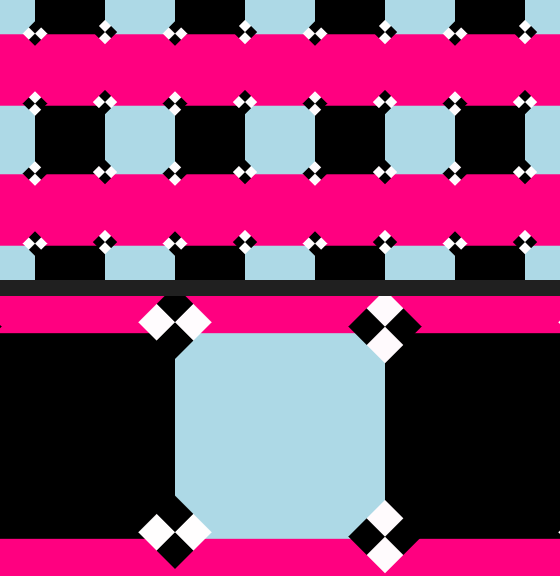
Top, the full canvas; bottom, a detail of the centre.
Reproduce this pattern procedurally as a Shadertoy shader.

```glsl
// Pink horizontal bands over black and pale blue columns, with a small
// four-part checkered diamond on every crossing. Stripes and diamonds are
// folded into one repeat each and smoothed by their signed distances.

const vec3 PINK  = vec3(1.0, 0.0, 0.5);
const vec3 BLUE  = vec3(0.68, 0.85, 0.90);
const vec3 BLACK = vec3(0.0);
const vec3 WHITE = vec3(1.0);

const float CELL = 0.25;           // spacing of crossings, in canvas heights
const float COLUMN_HALF = 0.125;
const float BAND_HALF = 0.1276;
const float DIAMOND_RADIUS = 0.0437;
const float LIFT = 0.0052;         // diamonds sit slightly above the crossings

float hash(vec2 p) {
    return fract(sin(dot(p, vec2(127.1, 311.7))) * 43758.5453);
}

// Coverage of the positive side of a signed distance.
float coverage(float dist, float px) {
    return clamp(dist / px + 0.5, 0.0, 1.0);
}

// Stripes centred in each period.
float stripes(float x, float period, float halfWidth, float px) {
    float fromCentre = abs(mod(x, period) - 0.5 * period);
    return coverage(halfWidth - fromCentre, px);
}

// Distances to the two diagonals through p = 0.
vec2 diagonals(vec2 p) {
    return vec2(p.x + p.y, p.x - p.y) * sqrt(0.5);
}

float diamond(vec2 p, float radius, float px) {
    vec2 d = abs(diagonals(p));
    return coverage(radius * sqrt(0.5) - max(d.x, d.y), px);
}

// One in the left and right quarters, zero in the top and bottom ones.
float sideQuarters(vec2 p, float px) {
    vec2 d = diagonals(p);
    float a = coverage(d.x, px);
    float b = coverage(d.y, px);
    return a * b + (1.0 - a) * (1.0 - b);
}

void mainImage(out vec4 fragColor, in vec2 fragCoord) {
    vec2 uv = fragCoord / iResolution.y;
    float px = 1.0 / iResolution.y;

    // Columns, then the bands across them
    vec3 color = mix(BLUE, BLACK, stripes(uv.x, 2.0 * CELL, COLUMN_HALF, px));
    color = mix(color, PINK, stripes(uv.y, 2.0 * CELL, BAND_HALF, px));

    // Diamonds: odd columns sit higher, and the quarters swap between them
    vec2 id = floor(uv / CELL);
    float oddColumn = mod(id.x, 2.0);
    vec2 p = uv - (id + 0.5) * CELL;
    p.y -= LIFT * (1.0 + oddColumn);

    float swapped = mod(id.x + floor(0.5 * (id.y + 1.0)), 2.0);
    float lit = mix(sideQuarters(p, px), 1.0 - sideQuarters(p, px), swapped);
    vec3 paper = WHITE - vec3(0.0, 0.02, 0.01) * hash(id);
    color = mix(color, mix(BLACK, paper, lit), diamond(p, DIAMOND_RADIUS, px));

    fragColor = vec4(color, 1.0);
}
```
